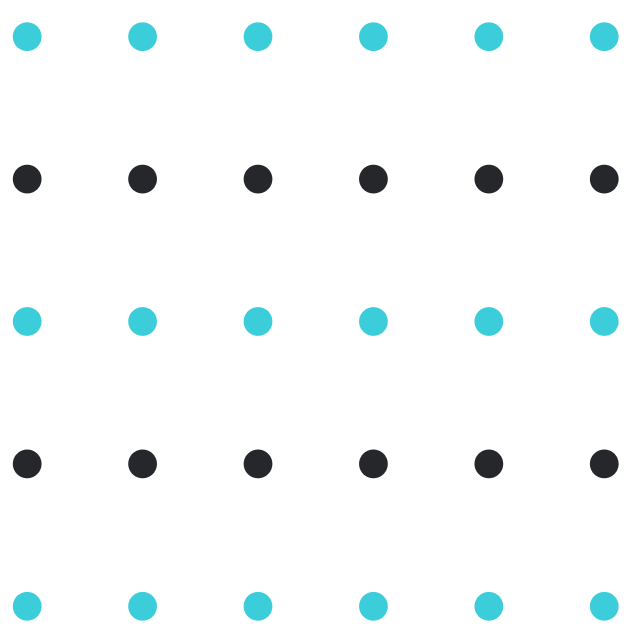
Give the GLSL for this pattern, as a Shadertoy shader.

```glsl
// Sparse grid of round dots on white, with rows alternating cyan and charcoal.

// Lengths are fractions of the canvas height.
#define DOT_SPACING vec2(0.1809, 0.2232)
#define FIRST_DOT vec2(0.0426, 0.0497)
#define DOT_RADIUS 0.0225
#define PAPER vec3(1.0)
#define CYAN vec3(0.235, 0.802, 0.855)
#define CHARCOAL vec3(0.15, 0.153, 0.168)

float circleDistance(vec2 p, float radius) {
    return length(p) - radius;
}

void mainImage(out vec4 fragColor, in vec2 fragCoord) {
    vec2 uv = fragCoord / iResolution.y;
    float pixel = 1.0 / iResolution.y;

    // Nearest dot, and the offset from its centre
    vec2 grid = (uv - FIRST_DOT) / DOT_SPACING;
    vec2 cell = floor(grid + 0.5);
    vec2 offset = (grid - cell) * DOT_SPACING;

    // Row parity picks the ink, counted from the bottom row
    vec3 ink = mix(CYAN, CHARCOAL, mod(cell.y, 2.0));

    // Antialiased coverage over one pixel
    float coverage = clamp(0.5 - circleDistance(offset, DOT_RADIUS) / pixel, 0.0, 1.0);
    fragColor = vec4(mix(PAPER, ink, coverage), 1.0);
}
```
